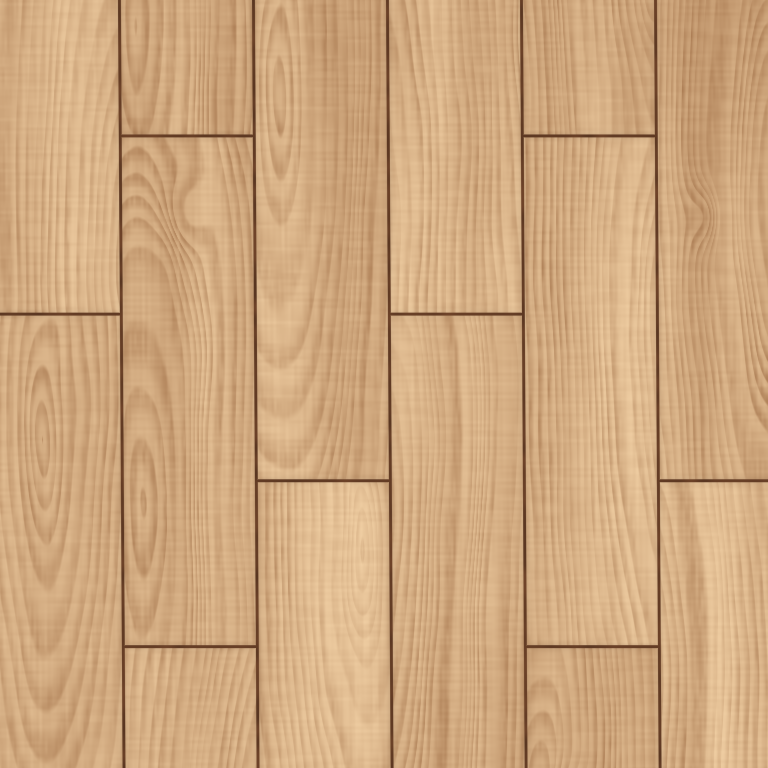
Write a WebGL 2 fragment shader that draws this texture.

```glsl
#version 300 es
precision highp float;
// Pale wood floor of long upright planks with thin dark brown joints.
// Columns are staggered in a cycle of three; each plank gets its own growth
// rings (stretched ellipses around a hidden heart), fibres, saw marks and tone.
uniform vec2 u_resolution;
out vec4 fragColor;

float hash(vec2 p) {
    return fract(sin(dot(p, vec2(127.1, 311.7))) * 43758.5453);
}

float noise(vec2 p) {
    vec2 i = floor(p), f = fract(p);
    f = f * f * (3.0 - 2.0 * f);
    return mix(mix(hash(i), hash(i + vec2(1, 0)), f.x),
               mix(hash(i + vec2(0, 1)), hash(i + vec2(1, 1)), f.x), f.y);
}

// Wood lightness at q, measured from the plank centre
float woodTone(vec2 q, vec2 id) {
    float seed = hash(id + 3.7);
    vec2 s = q + vec2(seed * 19.0, hash(id + 8.1) * 23.0);

    // Distance from the heart, bent by slow waves
    vec2 heart = vec2((hash(id + 1.3) - 0.5) * 0.28, (hash(id + 5.9) - 0.5) * 0.6);
    float bend = (noise(s * vec2(10.0, 3.5)) - 0.5) * 0.026
               + (noise(s * vec2(32.0, 9.0)) - 0.5) * 0.008;
    float r = length(vec2(q.x - heart.x + bend, (q.y - heart.y) * 0.18 + bend * 0.5));

    // A knot swells the rings on some planks
    vec2 knot = (q - vec2((seed - 0.5) * 0.1, 0.24 - 0.3 * hash(id + 2.2))) / vec2(0.024, 0.04);
    r += 0.028 * step(0.55, hash(id + 6.4)) * exp(-dot(knot, knot));

    // Rings darken slowly, then end abruptly
    float phase = r * 92.0 + 2.5 * noise(vec2(r * 32.0, seed * 40.0));
    float f = fract(phase);
    float ring = smoothstep(0.15, 0.8, f) * (1.0 - smoothstep(0.82, 1.0, f));
    float strength = 0.2 + 0.8 * noise(vec2(r * 45.0 + seed * 9.0, s.y * 5.0));
    float pores = 0.6 + 0.8 * noise(s * vec2(300.0, 45.0));

    float tone = 0.76 + 0.24 * (hash(id + 4.6) - 0.5);
    tone += 0.34 * (noise(s * vec2(22.0, 1.6)) - 0.5);
    tone -= 0.44 * ring * strength * pores;
    tone += 0.16 * (noise(s * vec2(260.0, 10.0)) - 0.5);
    tone += 0.12 * (noise(s * vec2(24.0, 240.0)) - 0.5);
    return tone;
}

void main() {
    vec2 uv = gl_FragCoord.xy / u_resolution;
    float pixel = 1.0 / min(u_resolution.x, u_resolution.y);

    // Columns lean very slightly to the left
    const float width = 0.1745, len = 0.665;
    float across = (uv.x + 0.006 * uv.y - 0.1615) / width + 1.0;
    float column = floor(across);

    // Stagger of the end joints
    float k = mod(column, 3.0);
    float along = (uv.y - (0.591 + 0.24 * k - 0.008 * k * k)) / len;
    vec2 id = vec2(column, floor(along));
    vec2 q = (vec2(fract(across), fract(along)) - 0.5) * vec2(width, len);

    // Wood, dimmer towards the top right and the corners
    float tone = woodTone(q, id);
    tone -= 0.16 * smoothstep(0.55, 1.0, uv.y) * uv.x;
    tone -= 0.14 * dot(uv - 0.5, uv - 0.5);
    vec3 darkWood = vec3(0.69, 0.51, 0.35);
    vec3 lightWood = vec3(0.925, 0.79, 0.62);
    vec3 color = mix(darkWood, lightWood, clamp(tone, -0.15, 1.08));

    // Joints with a soft shadow on the plank edges
    vec2 edges = vec2(width, len) * 0.5 - abs(q);
    float edge = min(edges.x, edges.y);
    color *= 1.0 - 0.13 * exp(-edge / 0.003);
    vec3 joint = vec3(0.38, 0.23, 0.14) * (0.9 + 0.25 * noise(uv * 60.0));
    float blur = max(pixel * 0.7, 0.0008);
    color = mix(joint, color, smoothstep(0.0019 - blur, 0.0019 + blur, edge));

    fragColor = vec4(color, 1.0);
}
```
